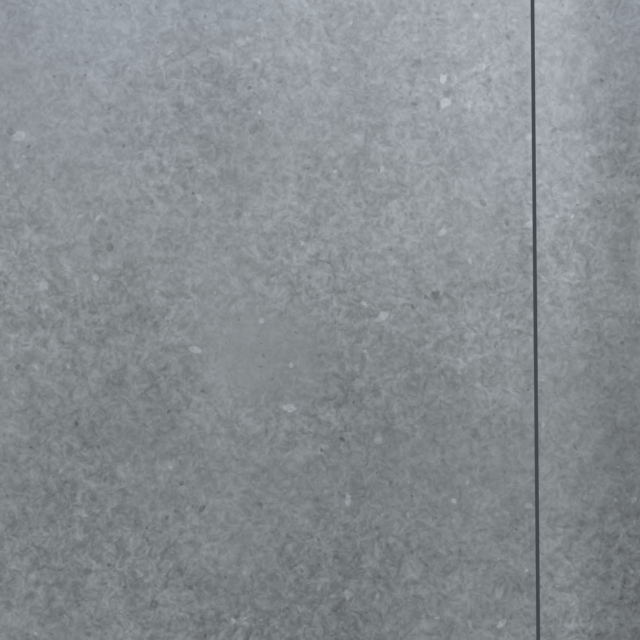
This texture is drawn by a three.js fragment shader. Its source:

```glsl
// Grey stone cladding: two slabs meeting at a thin, dark, nearly upright joint.
// A soft light gradient carries layered value noise for the grain, with
// hashed cells scattering pale chips and dark pits over the surface.
varying vec2 vUv;

const vec3 STONE_TINT = vec3(0.964, 1.0, 1.021);
const vec3 COOL_SHEEN = vec3(-0.003, 0.0, 0.022);
const vec3 JOINT_COLOR = vec3(0.24, 0.26, 0.28);

float hash(vec2 p) {
  vec3 q = fract(vec3(p.xyx) * 0.1031);
  q += dot(q, q.yzx + 33.33);
  return fract((q.x + q.y) * q.z);
}

mat2 rotation(float angle) {
  float c = cos(angle), s = sin(angle);
  return mat2(c, s, -s, c);
}

// Smooth value noise centred on zero, from -0.5 to 0.5.
float noise(vec2 p) {
  vec2 cell = floor(p), f = fract(p);
  f = f * f * (3.0 - 2.0 * f);
  float low = mix(hash(cell), hash(cell + vec2(1.0, 0.0)), f.x);
  float high = mix(hash(cell + vec2(0.0, 1.0)), hash(cell + 1.0), f.x);
  return mix(low, high, f.y) - 0.5;
}

// Sum of turned octaves, bent a little so that grains look curled.
float grain(vec2 p, float frequency) {
  vec2 bend = vec2(noise(p * 60.0 + 7.0), noise(p * 60.0 + 91.0));
  vec2 q = (p + bend * 0.008) * frequency + 40.0;
  float sum = 0.0, weight = 0.55;
  for (int i = 0; i < 4; i++) {
    sum += weight * noise(q);
    q = rotation(0.9) * q * 1.6 + 17.0;
    weight *= i < 2 ? 1.25 : 0.7;
  }
  return sum;
}

// Sparse ragged ellipses: one possible fleck in each hashed cell.
float flecks(vec2 p, float cells, float share, float seed) {
  vec2 q = p * cells + seed;
  vec2 id = floor(q);
  vec2 center = 0.35 + 0.3 * vec2(hash(id + 3.1), hash(id + 8.7));
  vec2 d = rotation(hash(id + 5.3) * 6.283) * (fract(q) - center);
  d.y *= 1.0 + hash(id + 2.9);
  float size = hash(id + 6.4);
  float radius = mix(0.09, 0.24, size * size);
  float edge = length(d) + noise(p * 130.0 + seed) * 0.11;
  float present = step(hash(id + 1.7), share);
  float strength = mix(0.4, 1.0, hash(id + 9.2));
  return present * strength * (1.0 - smoothstep(radius - 0.06, radius + 0.06, edge));
}

// Broad light: bright above, dim below, with gentle upright bands.
float slabLight(vec2 p, float fromJoint) {
  float light = mix(0.488, 0.612, smoothstep(-0.1, 1.1, p.y));
  light += 0.035 * smoothstep(0.25, 0.8, p.x) * smoothstep(0.1, 0.9, p.y);
  light += 0.035 * noise(p * vec2(9.0, 2.5) + 12.0);
  light += 0.03 * noise(p * 5.0 + 31.0);
  float rightSlab = smoothstep(0.0, 0.006, fromJoint);
  float glow = 1.0 - smoothstep(0.02, 0.15, fromJoint);
  return light + rightSlab * mix(-0.055, 0.022, glow);
}

// Fraction of grain left where the surface is worn smooth.
float roughness(vec2 p) {
  float worn = 1.0 - smoothstep(0.03, 0.14, length((p - vec2(0.42, 0.44)) * vec2(0.8, 1.2)));
  float polished = (1.0 - smoothstep(0.05, 0.4, p.x)) * smoothstep(0.55, 0.9, p.y);
  float patches = 0.9 + 0.5 * noise(p * 8.0 + 55.0);
  return patches * (1.0 - 0.6 * worn) * (1.0 - 0.4 * polished);
}

void main() {
  float fromJoint = vUv.x - mix(0.841, 0.832, vUv.y);

  // Stone body: light, mottling and fine grain.
  float rough = roughness(vUv);
  float gray = slabLight(vUv, fromJoint);
  gray += 0.035 * noise(vUv * 34.0 + 70.0) * rough;
  gray += 0.088 * grain(vUv, 75.0) * rough;

  // Mineral chips and pits in two sizes each.
  gray += 0.105 * flecks(vUv, 21.0, 0.07, 13.0);
  gray += 0.08 * flecks(vUv, 43.0, 0.06, 47.0);
  gray -= 0.085 * flecks(vUv, 27.0, 0.08, 29.0);
  gray -= 0.075 * flecks(vUv, 55.0, 0.09, 83.0);

  vec3 color = gray * STONE_TINT;
  float sheen = smoothstep(0.55, 1.0, vUv.y) * (0.5 + noise(vUv * 6.0 + 23.0));
  color += COOL_SHEEN * sheen;

  // Joint: a faint lit lip on the left and a soft dark gap.
  float lip = 1.0 - smoothstep(0.001, 0.005, abs(fromJoint + 0.006));
  color += 0.02 * lip * vUv.y;
  float gap = 1.0 - smoothstep(0.0015, 0.0042, abs(fromJoint));
  color = mix(color, JOINT_COLOR, gap * 0.93);

  gl_FragColor = vec4(color, 1.0);
}
```
